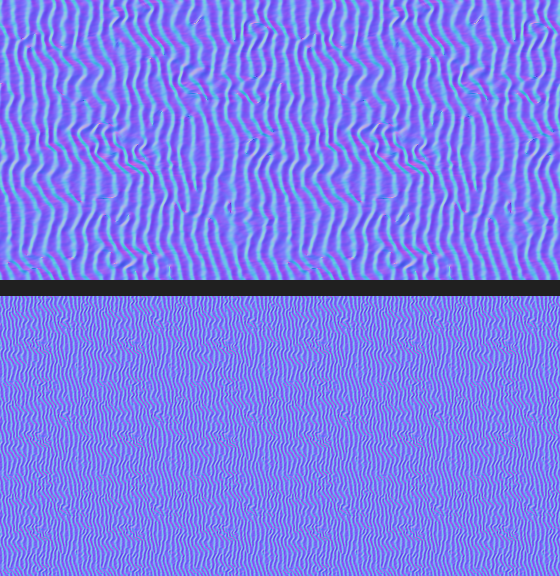
Top: one tile. Bottom: repeated 3 by 3.
Write a Shadertoy shader that draws this texture map.

```glsl
// Tiling normal map of wind-blown sand ripples with forks and wrinkles
const float TAU = 6.2831853;
const float RIPPLES = 22.0; // crests across one square tile

// Random angle for a lattice point
float hashAngle(vec2 cell, float seed) {
    uvec2 q = uvec2(cell) + uvec2(uint(seed) * 131u, uint(seed) * 57u);
    uint n = q.x * 1597334677u ^ q.y * 3812015801u;
    n = (n ^ (n >> 15)) * 2246822519u;
    n ^= n >> 13;
    return float(n & 65535u) / 65536.0 * TAU;
}

float cornerSlope(vec2 cell, vec2 offset, vec2 period, float seed) {
    float a = hashAngle(mod(cell, period), seed);
    return dot(vec2(cos(a), sin(a)), offset);
}

// Gradient noise that wraps after one tile; period is its cell count
float noise(vec2 p, vec2 period, float seed) {
    p *= period;
    vec2 i = floor(p), f = p - i;
    vec2 w = f * f * f * (f * (f * 6.0 - 15.0) + 10.0);
    vec2 e = vec2(1.0, 0.0);
    return mix(
        mix(cornerSlope(i, f, period, seed),
            cornerSlope(i + e.xy, f - e.xy, period, seed), w.x),
        mix(cornerSlope(i + e.yx, f - e.yx, period, seed),
            cornerSlope(i + e.xx, f - e.xx, period, seed), w.x), w.y);
}

float sandHeight(vec2 p) {
    // Patches where the crests are disturbed
    float patches = smoothstep(0.02, 0.35, noise(p, vec2(3, 5), 9.0));

    // Leaning crests with gentle meanders, in ripple cycles
    float bend = 1.1 * noise(p, vec2(2, 5), 1.0)
               + 0.8 * noise(p, vec2(3, 9), 2.0)
               + (0.2 + 0.5 * patches) * noise(p, vec2(13, 20), 3.0)
               + 0.08 * noise(p, vec2(30, 44), 10.0);

    // Zeros of this complex field make crests fork and end
    vec2 field = vec2(0.27 - 0.2 * patches + noise(p, vec2(6, 9), 4.0),
                      noise(p, vec2(6, 9), 5.0));
    float order = smoothstep(0.0, 0.16, length(field));
    float phase = TAU * (RIPPLES * p.x + 2.0 * p.y + bend)
                + atan(field.y, field.x + 1e-5);

    // Narrow steep faces between wide gentle ones
    float profile = sin(phase) + 0.15 * sin(2.0 * phase - 0.4)
                  + 0.02 * sin(3.0 * phase - 0.6);
    float h = 0.51 / (TAU * RIPPLES) * profile * mix(0.4, 1.0, order);

    // Fine cross streaks, and wrinkles where the crests break up
    vec2 q = p + vec2(0.0, 0.03 * bend);
    float broken = max(1.0 - order, 0.6 * patches);
    h += 0.0008 * noise(q, vec2(18, 56), 6.0);
    h += 0.0006 * noise(q, vec2(50, 84), 7.0);
    h += 0.0036 * broken * noise(q, vec2(26, 42), 8.0);
    return h;
}

void mainImage(out vec4 fragColor, in vec2 fragCoord) {
    // Two square tiles side by side
    vec2 p = fragCoord / iResolution.xy * vec2(2.0, 1.0);

    // Slopes by central differences
    vec2 e = vec2(0.0015, 0.0);
    float dx = (sandHeight(p + e.xy) - sandHeight(p - e.xy)) / (2.0 * e.x);
    float dy = (sandHeight(p + e.yx) - sandHeight(p - e.yx)) / (2.0 * e.x);

    // Red holds the slope along the crests, green the slope across them
    vec3 normal = normalize(vec3(-dy - 0.02, dx + 0.02, 0.95));
    fragColor = vec4(0.5 + 0.5 * normal * vec3(1.0, 1.0, 0.96), 1.0);
}
```
